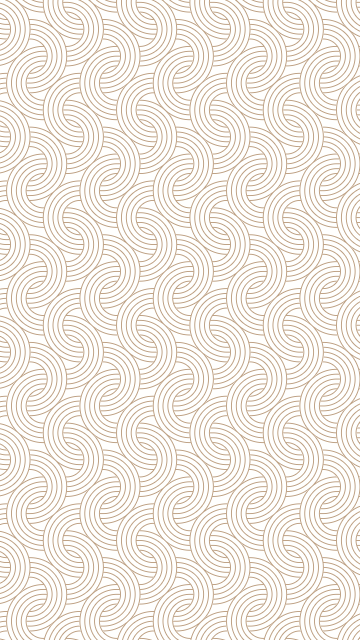
Reproduce this pattern procedurally as a Shadertoy shader.

```glsl
// Interlaced wavy strands of five thin tan lines on a white ground.

const float PERIOD = 2.936;               // height of one wave; outer bend radius is 1
const float INNER = 0.5 * PERIOD - 1.0;   // inner bend radius
const float LINK = 0.36;                  // sideways offset between facing bends

// Position relative to the nearest bend centre of a column
vec2 fromCentre(vec2 q, float column) {
    float y = q.y - mod(column, 2.0) * 0.25 * PERIOD;
    return vec2(q.x - column, mod(y + 0.5 * PERIOD, PERIOD) - 0.5 * PERIOD);
}

// Coverage of five evenly spaced lines between INNER and 1
float lines(float radius, float pixel) {
    float gap = (1.0 - INNER) / 4.0;
    float nearest = clamp(round((radius - INNER) / gap), 0.0, 4.0);
    float d = abs(radius - INNER - nearest * gap);
    float halfWidth = 0.0126;
    float overlap = min(halfWidth, d + 0.5 * pixel) - max(-halfWidth, d - 0.5 * pixel);
    return clamp(overlap / pixel, 0.0, 1.0);
}

// Half rings bulging to the right: x = ink, y = area they hide
vec2 bends(vec2 q, float pixel) {
    float column = floor(q.x);
    float radius = length(fromCentre(q, column));
    float spill = length(fromCentre(q, column - 1.0));
    float ink = max(lines(radius, pixel), lines(spill, pixel));
    return vec2(ink, step(INNER, radius) * step(radius, 1.0));
}

// Straight runs that join the bends of one strand
float rails(vec2 q, float pixel) {
    float height = abs(fromCentre(q, floor(q.x) + 1.0).y);
    return lines(height, pixel) * step(LINK, fract(q.x));
}

void mainImage(out vec4 fragColor, in vec2 fragCoord) {
    float pixel = 9.82 / iResolution.x;
    vec2 p = fragCoord * pixel;
    vec2 q = vec2(p.x - 1.82, 16.66 - p.y);

    // Left bends are the right bends after a half turn
    vec2 right = bends(q, pixel);
    vec2 left = bends(vec2(LINK - q.x, -q.y - 0.25 * PERIOD), pixel);

    // Rails pass beneath every bend
    float hidden = max(right.y, left.y);
    float ink = max(max(right.x, left.x), rails(q, pixel) * (1.0 - hidden));

    fragColor = vec4(mix(vec3(1.0, 1.0, 0.995), vec3(0.73, 0.61, 0.49), ink), 1.0);
}
```
